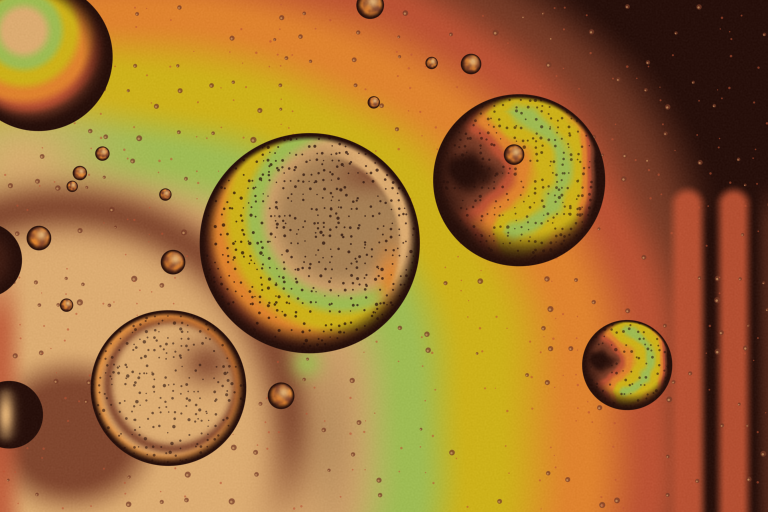
Write a WebGL 2 fragment shader that draws this background.

```glsl
#version 300 es
precision highp float;
// Oil bubbles floating over a blurred iridescent film, with fine droplets.
uniform vec2 u_resolution;
out vec4 fragColor;

const vec3 CREAM = vec3(0.86, 0.67, 0.44);
const vec3 TAUPE = vec3(0.65, 0.50, 0.33);
const vec3 GREEN = vec3(0.62, 0.73, 0.32);
const vec3 YELLOW = vec3(0.80, 0.69, 0.10);
const vec3 ORANGE = vec3(0.87, 0.51, 0.18);
const vec3 RED = vec3(0.73, 0.32, 0.20);
const vec3 BROWN = vec3(0.46, 0.23, 0.15);
const vec3 DARK = vec3(0.15, 0.06, 0.04);

// Droplets: centre and radius.
const vec3 DROPS[13] = vec3[13](
  vec3(0.723, 0.99, 0.027), vec3(0.92, 0.875, 0.02), vec3(0.076, 0.535, 0.024),
  vec3(0.338, 0.488, 0.024), vec3(0.549, 0.227, 0.026), vec3(0.156, 0.662, 0.014),
  vec3(0.2, 0.7, 0.014), vec3(0.13, 0.404, 0.013), vec3(0.323, 0.62, 0.012),
  vec3(0.141, 0.636, 0.011), vec3(0.73, 0.8, 0.012), vec3(0.843, 0.877, 0.012),
  vec3(1.004, 0.698, 0.02));

vec2 hash2(vec2 p) {
  vec3 h = fract(p.xyx * vec3(0.1031, 0.1030, 0.0973));
  h += dot(h, h.yzx + 33.33);
  return fract((h.xx + h.yz) * h.zy);
}

float gradientNoise(vec2 p) {
  vec2 i = floor(p), f = fract(p), s = f * f * (3.0 - 2.0 * f);
  vec2 k = vec2(0.0, 1.0);
  float a = dot(hash2(i) * 2.0 - 1.0, f);
  float b = dot(hash2(i + k.yx) * 2.0 - 1.0, f - k.yx);
  float c = dot(hash2(i + k) * 2.0 - 1.0, f - k);
  float d = dot(hash2(i + 1.0) * 2.0 - 1.0, f - 1.0);
  return mix(mix(a, b, s.x), mix(c, d, s.x), s.y);
}

float glow(vec2 p, vec2 centre, vec2 size) {
  vec2 q = (p - centre) / size;
  return exp(-dot(q, q));
}

// Interference colours, from thick film (cream) to none (dark).
vec3 film(float t) {
  vec3 c = mix(CREAM, GREEN, smoothstep(0.45, 0.56, t));
  c = mix(c, YELLOW, smoothstep(0.58, 0.67, t));
  c = mix(c, ORANGE, smoothstep(0.71, 0.82, t));
  c = mix(c, RED, smoothstep(0.84, 0.95, t));
  c = mix(c, BROWN, smoothstep(0.95, 1.04, t));
  return mix(c, DARK, smoothstep(1.03, 1.13, t));
}

// Scattered round grains, one at most per cell.
float speckle(vec2 p, float cells, float density, float radius, float px) {
  vec2 id = floor(p * cells), h = hash2(id + 7.0), k = hash2(id + 91.0);
  float size = radius * (0.5 + k.y * 0.7);
  float d = length((fract(p * cells) - 0.25 - 0.5 * h) / cells);
  return step(k.x, density) * (1.0 - smoothstep(size - px, size + px, d));
}

// Disc with a dark rim that thickens toward the shade direction.
vec3 lens(vec3 base, vec2 q, vec3 inner, vec2 shade, float rim, float edge) {
  float d = length(q), w = max(0.08, rim * (1.0 + dot(q, shade)));
  vec3 body = mix(inner, DARK, smoothstep(1.0 - w, 0.985, d));
  return mix(base, body, 1.0 - smoothstep(1.0 - edge, 1.0 + edge, d));
}

vec3 background(vec2 p) {
  vec2 fromCore = p - vec2(0.117, 0.14);
  vec2 a = pow(abs(fromCore / vec2(1.21, 1.0)), vec2(2.5));
  vec3 c = film(pow(a.x + a.y, 0.4) + 0.025 * gradientNoise(p * 4.0));
  c = mix(c, CREAM, 0.9 * glow(p, vec2(0.04, 0.68), vec2(0.15, 0.11)));
  // Shadowed arc and patches around the pale core.
  float arc = (length(fromCore) - 0.455) / 0.048;
  c = mix(c, BROWN, 0.85 * exp(-arc * arc) * smoothstep(-0.08, 0.2, p.y));
  c = mix(c, BROWN, 0.9 * smoothstep(0.25, 0.7, glow(p, vec2(0.14, 0.15), vec2(0.17, 0.15))));
  c = mix(c, TAUPE, 0.6 * glow(p, vec2(0.65, 0.15), vec2(0.06, 0.2)));
  c = mix(c, GREEN, 0.8 * glow(p, vec2(0.6, 0.29), vec2(0.03)));
  c = mix(c, RED, 0.8 * (1.0 - smoothstep(0.0, 0.06, p.x)) * (1.0 - smoothstep(0.35, 0.5, p.y)));
  // Upright red bars at the right.
  float low = 1.0 - smoothstep(0.55, 0.66, p.y);
  c = mix(c, DARK, low * smoothstep(1.355, 1.385, p.x));
  for (int i = 0; i < 2; i++) {
    vec2 q = p - vec2(1.343 + 0.09 * float(i), 0.6);
    float d = length(vec2(q.x, max(q.y, 0.0)));
    c = mix(c, RED, 0.95 * (1.0 - smoothstep(0.015, 0.042, d)));
  }
  return mix(c, BROWN, 0.5 * low * smoothstep(1.47, 1.5, p.x));
}

void main() {
  vec2 p = gl_FragCoord.xy / u_resolution.y;
  float px = 0.75 / u_resolution.y;
  vec3 c = background(p);
  c = mix(c, BROWN, 0.75 * speckle(p, 21.0, 0.3, 0.005, px));
  c = mix(c, CREAM, 0.6 * speckle(p + 0.001, 21.0, 0.3, 0.002, px));
  c = mix(c, RED, 0.6 * speckle(p, 43.0, 0.14, 0.002, px));
  float grains = max(speckle(p, 75.0, 0.5, 0.0023, px), speckle(p + 0.31, 58.0, 0.3, 0.0028, px));

  // Upper left bubble.
  vec2 q = (p - vec2(0.075, 0.889)) / 0.145;
  c = lens(c, q, film(0.3 + 0.62 * length(q - vec2(-0.2, 0.35))), vec2(0.7, -0.4), 0.32, px / 0.145);

  // Large central bubble.
  q = (p - vec2(0.605, 0.525)) / 0.215;
  float t = length(q - vec2(0.3, 0.25));
  vec3 inner = mix(TAUPE, film(0.57 + 0.73 * (t - 0.8)), smoothstep(0.45, 0.8, t));
  inner = mix(inner, ORANGE, 0.9 * glow(q, vec2(0.74, -0.35), vec2(0.13, 0.28)));
  inner = mix(inner, BROWN, 0.6 * glow(q, vec2(0.55, 0.62), vec2(0.3, 0.16)));
  float shine = 1.0 - smoothstep(0.03, 0.09, abs(length(q) - 0.88));
  inner = mix(inner, CREAM, shine * smoothstep(0.3, 0.75, dot(q, vec2(0.85, 0.4))));
  c = lens(c, q, mix(inner, DARK, 0.75 * grains), vec2(-0.2, -0.8), 0.16, px / 0.215);

  // Two amber bubbles with a bright arc on the right.
  for (int i = 0; i < 2; i++) {
    vec3 b = i == 0 ? vec3(1.014, 0.648, 0.168) : vec3(1.225, 0.287, 0.088);
    q = (p - b.xy) / b.z;
    t = abs(length(q - vec2(-0.2, 0.1)) - 0.7) + 0.12 * gradientNoise(q * 4.0);
    t = 0.57 + 0.6 * t + 0.45 * (1.0 - smoothstep(-0.8, 0.0, q.x)) + 0.3 * smoothstep(0.65, 0.95, q.x);
    c = lens(c, q, mix(film(t), DARK, 0.6 * grains), vec2(-0.5, -0.8), 0.28, px / b.z);
  }

  // Pale bubble, lower left.
  q = (p - vec2(0.329, 0.242)) / 0.152;
  inner = mix(CREAM, BROWN, 0.75 * glow(q, vec2(0.5, 0.32), vec2(0.35, 0.3)));
  inner = mix(inner, BROWN, 0.8 * exp(-pow((length(q - vec2(0.05, 0.05)) - 0.83) / 0.07, 2.0)));
  inner = mix(inner, ORANGE, 0.7 * smoothstep(0.8, 0.93, length(q)));
  c = lens(c, q, mix(inner, DARK, 0.6 * grains), vec2(0.2, -0.3), 0.12, px / 0.152);

  // Dark bubbles cut by the left edge.
  q = (p - vec2(-0.03, 0.492)) / 0.073;
  c = lens(c, q, mix(BROWN, DARK, 0.7), vec2(0.5, 0.0), 0.5, px / 0.073);
  q = (p - vec2(0.018, 0.19)) / 0.066;
  c = lens(c, q, mix(DARK, CREAM, glow(q, vec2(-0.1, 0.0), vec2(0.25, 0.7))), vec2(0.5, 0.0), 0.4, px / 0.066);

  // Small droplets with an off-centre glint.
  for (int i = 0; i < 13; i++) {
    q = (p - DROPS[i].xy) / DROPS[i].z;
    inner = mix(BROWN, ORANGE, smoothstep(-0.5, 0.5, gradientNoise(q * 2.0 + float(i))));
    inner = mix(inner, CREAM, glow(q, vec2(0.2, 0.25), vec2(0.4)));
    c = lens(c, q, inner, vec2(-0.3, -0.4), 0.4, px / DROPS[i].z);
  }
  fragColor = vec4(c + 0.025 * gradientNoise(p * 260.0), 1.0);
}
```
